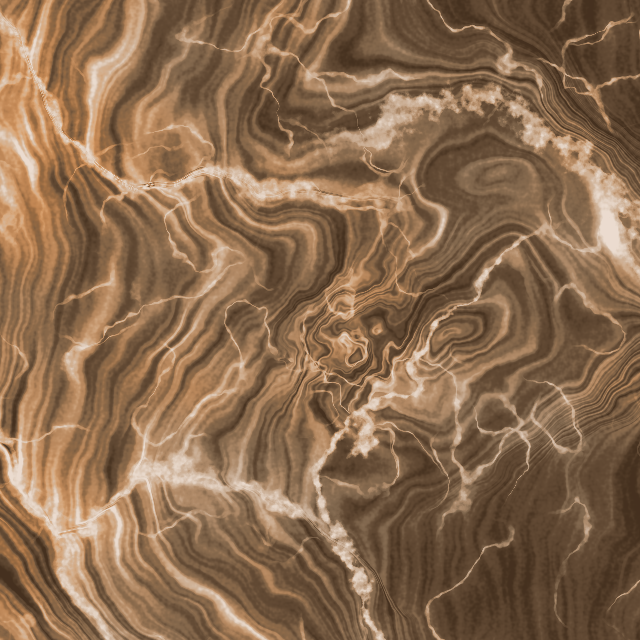
A three.js fragment shader for this texture:

```glsl
// Brown marble: folded thin strata cut by crumbly white veins and hairline cracks.
varying vec2 vUv;

// Colour ramp, dark to light
const vec3 UMBER = vec3(0.27, 0.19, 0.12);
const vec3 BROWN = vec3(0.38, 0.285, 0.20);
const vec3 TAUPE = vec3(0.51, 0.41, 0.31);
const vec3 TAN   = vec3(0.67, 0.54, 0.42);
const vec3 CREAM = vec3(0.79, 0.69, 0.60);
const vec3 CHALK = vec3(0.92, 0.86, 0.81);
const vec3 OCHRE_TINT = vec3(1.14, 0.98, 0.78);

// Shape and contrast
const float BASE_TONE = 0.31;
const float STRATA_CONTRAST = 0.48;
const float WARP = 0.15;
const float JAG = 0.035;
const vec2 EYE = vec2(0.74, 0.47);
const vec2 GNARL = vec2(0.56, 0.44);

float sq(float x) { return x * x; }

vec2 gradient(vec2 cell) {
  float a = 6.2832 * fract(sin(dot(cell, vec2(127.1, 311.7))) * 43758.5);
  return vec2(cos(a), sin(a));
}

float noise(vec2 p) {
  vec2 i = floor(p), f = fract(p);
  vec2 u = f * f * f * (f * (f * 6.0 - 15.0) + 10.0);
  vec2 e = vec2(1.0, 0.0);
  float low = mix(dot(gradient(i), f), dot(gradient(i + e), f - e), u.x);
  float high = mix(dot(gradient(i + e.yx), f - e.yx), dot(gradient(i + 1.0), f - 1.0), u.x);
  return mix(low, high, u.y);
}

float fbm(vec2 p) {
  float sum = 0.0, amp = 0.6;
  for (int i = 0; i < 4; i++) {
    sum += amp * noise(p);
    p = mat2(1.6, 1.2, -1.2, 1.6) * p + 7.3;
    amp *= 0.5;
  }
  return sum;
}

vec2 fbm2(vec2 p) { return vec2(fbm(p), fbm(p + 31.7)); }

// Heights of the main faults
float upperFault(float x) { return 0.69 + 0.96 * max(0.25 - x, 0.0); }
float lowerSlope(float x) { return 0.30 - 1.45 * x; }
float lowerWave(float x) { return 0.15 + 0.08 * sin((x - 0.13) * 8.0); }
float arch(float x) { return 0.84 - 1.6 * sq(x - 0.68); }

// Layer coordinate: constant along each stratum
float strataCoord(vec2 q) {
  float bulge = 0.06 + 0.16 * smoothstep(0.05, 0.55, q.x);
  float s = q.x - bulge * exp(-sq((q.y - 0.59) / 0.18));
  float above = smoothstep(-0.008, 0.008, q.y - upperFault(q.x));
  above *= 1.0 - smoothstep(0.45, 0.65, q.x);
  float below = smoothstep(-0.008, 0.008, max(lowerSlope(q.x), lowerWave(q.x)) - q.y);
  below *= 1.0 - smoothstep(0.5, 0.7, q.x);
  s += above * (0.17 - 0.4 * (q.y - 0.7)) + below * (0.8 * q.y - 0.2);
  // Closed fold on the right
  vec2 e = mat2(0.88, -0.47, 0.47, 0.88) * (q - EYE);
  float r = length(e * vec2(0.8, 1.6));
  s = mix(s, 0.75 - r, 1.0 - smoothstep(0.14, 0.36, r));
  // Layers that drape along the arch
  float d = q.y - arch(q.x);
  return mix(s, 0.5 + 0.9 * d, exp(-sq(d / 0.1)) * smoothstep(0.3, 0.5, q.x));
}

// x: chalk core, y: soft halo
vec2 vein(float d, float width, float strength, float rough) {
  float w = width * max(0.25, 0.9 + 1.8 * rough);
  d = abs(d);
  return strength * vec2(1.0 - smoothstep(0.25 * w, w, d), exp(-d / (2.5 * width)));
}

vec3 ramp(float t) {
  vec3 c = mix(UMBER, BROWN, smoothstep(0.0, 0.22, t));
  c = mix(c, TAUPE, smoothstep(0.2, 0.42, t));
  c = mix(c, TAN, smoothstep(0.4, 0.6, t));
  c = mix(c, CREAM, smoothstep(0.58, 0.8, t));
  return mix(c, CHALK, smoothstep(0.78, 1.0, t));
}

void main() {
  vec2 p = vUv;
  float gnarl = exp(-dot(p - GNARL, p - GNARL) / 0.018);
  vec2 broad = p + WARP * fbm2(p * 2.6 + 4.0);
  vec2 q = broad + (0.016 + 0.1 * gnarl) * fbm2(p * 9.0);
  vec2 v = q + JAG * fbm2(p * 14.0 + 9.0);

  // Strata: three scales of bands and thin pale seams
  float s = strataCoord(q);
  float bands = 0.8 * noise(vec2(s * 16.0, p.y * 2.0))
    + noise(vec2(s * 44.0, p.y * 3.0 + 5.0)) + 0.75 * noise(vec2(s * 98.0, p.y * 5.0));
  float seam = 1.0 - smoothstep(0.02, 0.13, abs(noise(vec2(s * 30.0 + 8.0, p.y * 2.5))));
  seam *= smoothstep(-0.1, 0.3, noise(p * 6.0 + 3.0));
  float shade = smoothstep(0.45, 0.7, q.x) * (1.0 - smoothstep(0.25, 0.42, q.y));
  shade = max(shade, smoothstep(0.55, 0.7, q.x) * smoothstep(0.02, 0.1, q.y - arch(q.x)));
  float west = 1.0 - smoothstep(0.0, 0.5, q.x);
  float t = BASE_TONE + 0.12 * west - 0.17 * shade + 0.25 * fbm(p * 4.0 + 17.0);
  t += (1.0 - 0.6 * shade) * (STRATA_CONTRAST * bands + 0.25 * seam);

  // Main veins along the faults
  float rough = fbm(p * 22.0), crumble = fbm(p * 55.0);
  vec2 veins = vein(0.8 * (v.y - upperFault(v.x)), 0.017, 1.0 - smoothstep(0.48, 0.66, v.x), rough);
  veins = max(veins, vein(0.57 * (v.y - lowerSlope(v.x)), 0.016, 1.0, rough));
  float waveSpan = smoothstep(0.1, 0.15, v.x) * (1.0 - smoothstep(0.48, 0.6, v.x));
  veins = max(veins, vein(v.y - lowerWave(v.x), 0.014, waveSpan, rough));
  veins = max(veins, vein(v.y - arch(v.x), 0.024, 0.85 * smoothstep(0.4, 0.6, v.x), rough + crumble));
  float spine = 0.8 * (v.x - 0.54 - 2.0 * sq(v.y - 0.2));
  veins = max(veins, vein(spine, 0.010, 1.0 - smoothstep(0.55, 0.68, v.y), rough + crumble));

  // Hairline cracks and gnarled knots
  for (int i = 0; i < 3; i++) {
    float k = float(i);
    float n = noise(v * (4.0 + 2.5 * k) + 13.0 * k) / (4.0 + 2.5 * k);
    float patches = smoothstep(0.0, 0.3, noise(p * 5.0 + 19.0 * k) + 0.3 * gnarl);
    veins = max(veins, vein(n, 0.0042, 0.75 * patches, rough));
  }
  t += veins.y * (0.26 + 0.3 * crumble);
  t = mix(t, 0.93, clamp(veins.x * (0.78 + 1.1 * crumble), 0.0, 1.0));

  // Fine grain and warm staining
  t += 0.07 * noise(p * 130.0) + 0.05 * noise(p * 210.0);
  float warm = clamp(0.25 + 0.5 * west + 1.2 * fbm(p * 3.0 + 41.0), 0.0, 1.0);
  warm *= smoothstep(0.2, 0.5, t) * (1.0 - smoothstep(0.65, 0.95, t));
  gl_FragColor = vec4(ramp(t) * mix(vec3(1.0), OCHRE_TINT, warm), 1.0);
}
```
